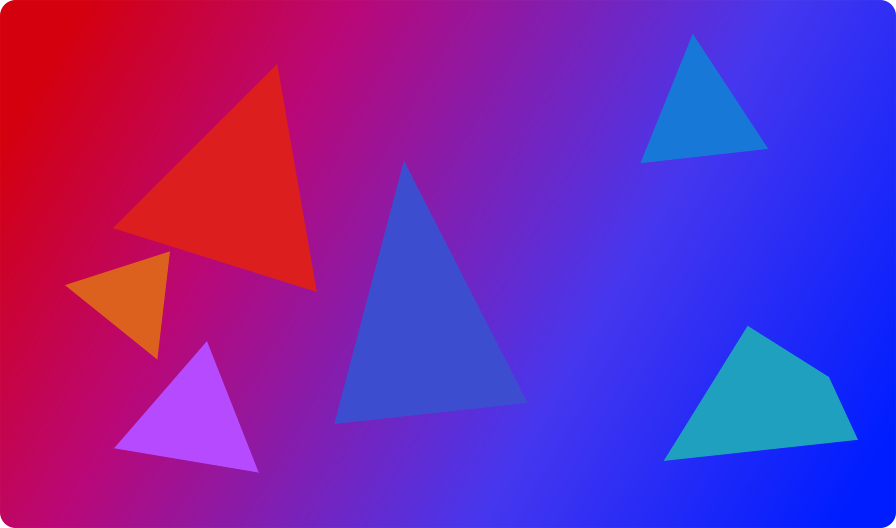
Write a Shadertoy shader that draws this background.

```glsl
const vec3 RED     = vec3(0.832, 0.000, 0.055);
const vec3 MAGENTA = vec3(0.725, 0.030, 0.470);
const vec3 INDIGO  = vec3(0.275, 0.215, 0.935);
const vec3 BLUE    = vec3(0.000, 0.115, 1.000);
const vec4 STOPS = vec4(0.07, 0.30, 0.65, 0.95);
const vec2 GRADIENT_DIR = vec2(0.866, -0.5);

const vec3 SCARLET = vec3(0.863, 0.118, 0.118);
const vec3 ORANGE  = vec3(0.867, 0.380, 0.118);
const vec3 VIOLET  = vec3(0.710, 0.290, 1.000);
const vec3 COBALT  = vec3(0.240, 0.302, 0.812);
const vec3 SKY     = vec3(0.090, 0.471, 0.847);
const vec3 TEAL    = vec3(0.118, 0.627, 0.745);

const vec3 CORNER_COLOR = vec3(1.0);
const float CORNER_RADIUS = 0.03;

// Signed distance to the line a-b, negative on its left
float edgeDistance(vec2 p, vec2 a, vec2 b) {
    vec2 d = normalize(b - a);
    return dot(p - a, vec2(d.y, -d.x));
}

// Vertices run counterclockwise
float triangle(vec2 p, vec2 a, vec2 b, vec2 c) {
    return max(edgeDistance(p, a, b),
           max(edgeDistance(p, b, c), edgeDistance(p, c, a)));
}

float quad(vec2 p, vec2 a, vec2 b, vec2 c, vec2 d) {
    return max(max(edgeDistance(p, a, b), edgeDistance(p, b, c)),
               max(edgeDistance(p, c, d), edgeDistance(p, d, a)));
}

float roundedBox(vec2 p, vec2 halfSize, float radius) {
    vec2 q = abs(p) - halfSize + radius;
    return length(max(q, 0.0)) + min(max(q.x, q.y), 0.0) - radius;
}

// Antialiased coverage of a signed distance
float coverage(float dist) {
    float pixel = 1.0 / iResolution.y;
    return 1.0 - smoothstep(-0.6 * pixel, 0.6 * pixel, dist);
}

vec3 diagonalGradient(vec2 p, vec2 size) {
    float span = dot(size, abs(GRADIENT_DIR));
    float t = dot(p - 0.5 * size, GRADIENT_DIR) / span + 0.5;
    vec3 color = mix(RED, MAGENTA, clamp((t - STOPS.x) / (STOPS.y - STOPS.x), 0.0, 1.0));
    color = mix(color, INDIGO, clamp((t - STOPS.y) / (STOPS.z - STOPS.y), 0.0, 1.0));
    return mix(color, BLUE, clamp((t - STOPS.z) / (STOPS.w - STOPS.z), 0.0, 1.0));
}

void mainImage(out vec4 fragColor, in vec2 fragCoord) {
    // Canvas height is one unit
    vec2 p = fragCoord / iResolution.y;
    vec2 size = vec2(iResolution.x / iResolution.y, 1.0);
    vec3 color = diagonalGradient(p, size);

    // Left group
    float scarlet = triangle(p, vec2(0.525, 0.879), vec2(0.214, 0.568), vec2(0.600, 0.447));
    float orange = triangle(p, vec2(0.322, 0.524), vec2(0.123, 0.460), vec2(0.298, 0.319));
    float violet = triangle(p, vec2(0.392, 0.354), vec2(0.216, 0.151), vec2(0.490, 0.105));
    color = mix(color, SCARLET, coverage(scarlet));
    color = mix(color, ORANGE, coverage(orange));
    color = mix(color, VIOLET, coverage(violet));

    // Center and right group
    float cobalt = triangle(p, vec2(0.765, 0.696), vec2(0.633, 0.197), vec2(0.999, 0.237));
    float sky = triangle(p, vec2(1.312, 0.936), vec2(1.213, 0.691), vec2(1.455, 0.718));
    float teal = quad(p, vec2(1.416, 0.383), vec2(1.257, 0.127),
                         vec2(1.625, 0.167), vec2(1.570, 0.286));
    color = mix(color, COBALT, coverage(cobalt));
    color = mix(color, SKY, coverage(sky));
    color = mix(color, TEAL, coverage(teal));

    // Rounded canvas corners
    float panel = roundedBox(p - 0.5 * size, 0.5 * size, CORNER_RADIUS);
    color = mix(CORNER_COLOR, color, coverage(panel));

    fragColor = vec4(color, 1.0);
}
```
